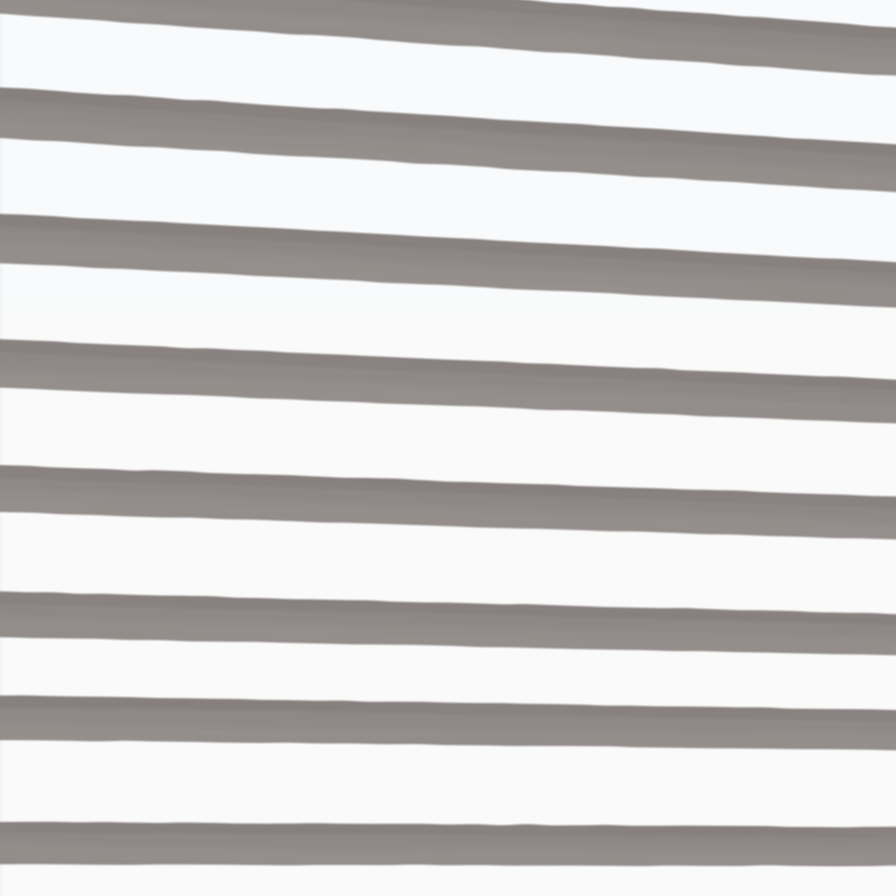
Write a WebGL 1 fragment shader that draws this pattern.

```glsl
precision highp float;
// Eight tapering grey slats on white, converging gently to the right.
uniform vec2 u_resolution;

float hash(vec2 p) {
  return fract(sin(dot(p, vec2(127.1, 311.7))) * 43758.5453);
}

float noise(vec2 p) {
  vec2 i = floor(p), f = fract(p);
  f = f * f * (3.0 - 2.0 * f);
  return mix(mix(hash(i), hash(i + vec2(1.0, 0.0)), f.x),
             mix(hash(i + vec2(0.0, 1.0)), hash(i + vec2(1.0, 1.0)), f.x), f.y);
}

// Shade across a slat: t runs from 0 at the lower edge to 1 at the upper edge.
vec3 slatColor(float t, float x, float id) {
  float streak = noise(vec2(x * 5.0 + id * 7.3, t * 6.0 + id * 3.1)) - 0.5;
  vec3 color = mix(vec3(0.58, 0.556, 0.547), vec3(0.56, 0.53, 0.525),
                   smoothstep(0.25, 0.6, t + 0.3 * streak));
  float lip = smoothstep(0.68, 0.8, t + 0.06 * streak);
  color = mix(color, vec3(0.53, 0.50, 0.495), lip * 0.85);
  return color + 0.014 * streak;
}

void main() {
  vec2 uv = gl_FragCoord.xy / u_resolution;
  float soft = max(0.0021, 0.75 / u_resolution.y);

  // Wall: near white, cooler towards the top, with a faint left border
  vec3 color = mix(vec3(0.982, 0.98, 0.98), vec3(0.972, 0.982, 0.986),
                   smoothstep(0.45, 0.95, uv.y));
  color -= 0.03 * (1.0 - smoothstep(0.0, 0.004, uv.x));

  // Slats, counted from the bottom; the second gap is narrower
  for (int i = 0; i < 8; i++) {
    float id = float(i);
    float closer = step(1.5, id);
    float top = mix(0.0833 + 0.1406 * id - 0.0245 * closer,
                    0.0768 + 0.1309 * id - 0.0237 * closer, uv.x);
    float thickness = mix(0.0482 + 0.0014 * id, 0.0432 + 0.0016 * id, uv.x);
    float bottom = top - thickness;

    // Slightly uneven edges
    top += 0.0014 * (noise(vec2(uv.x * 34.0, id * 9.7)) - 0.5);
    bottom += 0.0014 * (noise(vec2(uv.x * 28.0, id * 5.3 + 80.0)) - 0.5);

    float cover = smoothstep(bottom - soft, bottom + soft, uv.y)
                * (1.0 - smoothstep(top - soft, top + soft, uv.y));
    float t = clamp((uv.y - bottom) / thickness, 0.0, 1.0);
    color = mix(color, slatColor(t, uv.x, id), cover);
  }

  gl_FragColor = vec4(color, 1.0);
}
```
